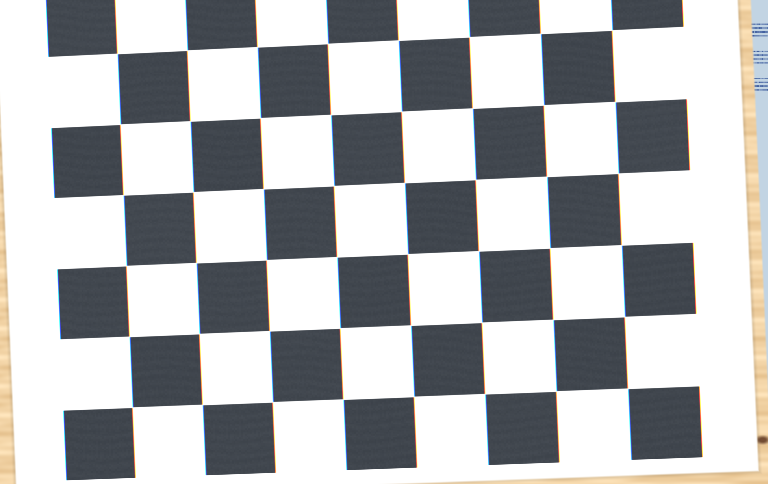
Reproduce this pattern procedurally as a Shadertoy shader.

```glsl
float hash(vec2 p) {
    return fract(sin(dot(p, vec2(41.3, 289.1))) * 4375.5);
}

// Coverage of the printed checks; light bleeds slightly into the ink
float checkInk(vec2 g, float soft) {
    vec2 wave = 0.5 - abs(mod(g - 0.5, 2.0) - 1.0);
    vec2 odd = smoothstep(-soft, soft, wave);
    float ink = mix(odd.x, 1.0 - odd.x, odd.y);
    vec2 inside = smoothstep(-soft, soft, vec2(min(g.x, 9.0 - g.x), 6.0 - g.y));
    return smoothstep(0.4, 1.0, ink * inside.x * inside.y);
}

// Pale timber with grain along x
vec3 wood(vec2 p) {
    float bend = 1.5 * sin(p.x * 5.0 + p.y * 9.0) + 0.7 * sin(p.x * 31.0);
    float grain = 0.5 * sin(p.y * 95.0 + bend) + 0.3 * sin(p.y * 233.0 - bend * 2.0)
                + 0.2 * sin(p.y * 410.0 + bend);
    vec3 col = vec3(0.95, 0.83, 0.65) + grain * vec3(0.05, 0.07, 0.09);
    float knot = length((p - vec2(1.582, 0.909)) * vec2(0.6, 1.0));
    return mix(vec3(0.45, 0.3, 0.2), col, smoothstep(0.003, 0.012, knot));
}

// Bluish sheet with three blocks of broken ink strokes
vec3 blueSheet(vec2 p) {
    float block = abs(p.y - 0.118 - 0.056 * clamp(round((p.y - 0.118) / 0.056), -1.0, 1.0));
    float stroke = smoothstep(0.1, 0.5, sin(p.y * 785.0));
    float gap = 0.35 + 0.65 * hash(floor(p * vec2(300.0, 125.0)));
    float ink = stroke * gap * smoothstep(0.015, 0.012, block);
    return mix(vec3(0.76, 0.83, 0.89), vec3(0.25, 0.37, 0.62), ink);
}

void mainImage(out vec4 fragColor, in vec2 fragCoord) {
    // Height is 1, with y pointing down
    vec2 p = fragCoord / iResolution.xy;
    p = vec2(p.x * 1.593, 1.0 - p.y);

    // Perspective from canvas to board, one unit per check
    mat3 boardToCanvas = mat3(0.14403, -0.00702, -0.00182,
                              0.0062, 0.14574, -0.00018,
                              0.0996, 0.1183, 1.0);
    vec3 h = inverse(boardToCanvas) * vec3(p, 1.0);
    vec2 g = h.xy / h.z;
    float pixel = 6.9 / iResolution.y;
    float soft = 0.011 + 0.5 * pixel;

    // Table and neighbouring sheet
    vec3 col = mix(wood(p), blueSheet(p), smoothstep(-soft, soft, g.x - 9.94));

    // Printed paper, with colour fringes on the upright edges
    vec3 ink = vec3(checkInk(g + vec2(0.008, 0.0), soft),
                    checkInk(g, soft),
                    checkInk(g - vec2(0.008, 0.0), soft));
    float streak = 0.006 * sin(p.y * 310.0 + 2.0 * sin(p.x * 23.0))
                 + 0.016 * (hash(floor(p * 260.0)) - 0.5);
    float tone = 0.012 * (hash(floor(g)) - 0.5);
    vec3 print = mix(vec3(1.0), vec3(0.255, 0.278, 0.308) + streak + tone, ink);

    float edge = min(min(g.x + 0.72, 9.76 - g.x), 6.21 - g.y);
    col *= 1.0 - 0.1 * smoothstep(-0.06, 0.0, edge);
    col = mix(col, print, smoothstep(-soft, soft, edge));

    fragColor = vec4(clamp(col, 0.0, 1.0), 1.0);
}
```
